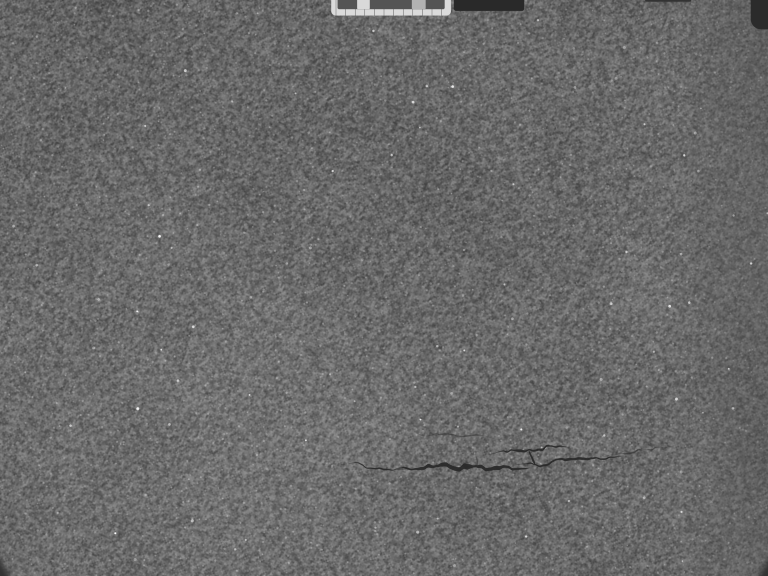
Reproduce this texture procedurally as a Shadertoy shader.

```glsl
// Grey asphalt with fine mineral grain, bright specks, thin cracks and objects at the rim.

float hash(vec2 p) {
    vec3 q = fract(vec3(p.xyx) * 0.1031);
    q += dot(q, q.yzx + 33.33);
    return fract((q.x + q.y) * q.z);
}

float valueNoise(vec2 p) {
    vec2 i = floor(p), f = fract(p);
    f = f * f * (3.0 - 2.0 * f);
    float low = mix(hash(i), hash(i + vec2(1, 0)), f.x);
    float high = mix(hash(i + vec2(0, 1)), hash(i + vec2(1, 1)), f.x);
    return mix(low, high, f.y);
}

vec2 rotate(vec2 p, float angle) {
    float c = cos(angle), s = sin(angle);
    return vec2(c * p.x + s * p.y, c * p.y - s * p.x);
}

float glow(vec2 p, vec2 center, float radius) {
    vec2 d = (p - center) / radius;
    return exp(-dot(d, d));
}

// Soft uneven lighting across the road
float lighting(vec2 p) {
    float light = 0.405;
    light += 0.032 * glow(p, vec2(0.42, 0.28), 0.40);
    light += 0.018 * glow(p, vec2(1.08, 0.55), 0.28);
    light -= 0.022 * glow(p, vec2(0.78, 0.62), 0.24);
    light -= 0.020 * glow(p, vec2(0.0, 1.0), 0.35);
    light -= 0.025 * smoothstep(1.15, 1.33, p.x);
    return light + 0.025 * (valueNoise(p * 9.0 + 4.0) - 0.5);
}

// Slightly slanted grain in two sizes
float grain(vec2 p) {
    vec2 q = rotate(p, 0.6) * vec2(0.85, 1.15);
    float coarse = valueNoise(q * 205.0 + 300.0) - 0.5;
    float fine = valueNoise(rotate(p, -0.4) * 350.0 + 700.0) - 0.5;
    return 0.155 * coarse + 0.14 * fine;
}

// Scattered round specks, one at most in each cell
float specks(vec2 p, float cells, float share, float radius, float soft) {
    vec2 g = p * cells, base = floor(g);
    float sum = 0.0;
    for (int j = -1; j <= 1; j++)
    for (int i = -1; i <= 1; i++) {
        vec2 cell = base + vec2(i, j);
        vec2 spot = cell + vec2(hash(cell + 211.0), hash(cell + 457.0));
        float size = radius * mix(0.6, 1.2, hash(cell + 639.0));
        float d = length(g - spot) / cells;
        float present = step(hash(cell + 83.0), share);
        float power = mix(0.35, 1.0, hash(cell + 921.0));
        sum = max(sum, present * power * (1.0 - smoothstep(size - soft, size + soft, d)));
    }
    return sum;
}

// Jagged line from a to b that thins towards both ends
float crack(vec2 p, vec2 a, vec2 b, float width, float soft) {
    vec2 along = b - a;
    float span = length(along);
    vec2 dir = along / span, rel = p - a;
    float s = dot(rel, dir), t = clamp(s / span, 0.0, 1.0);
    float taper = sqrt(sin(3.14159 * t));
    float wobble = 0.011 * (valueNoise(vec2(s * 38.0, a.x * 90.0)) - 0.5)
                 + 0.006 * (valueNoise(vec2(s * 130.0, a.y * 70.0)) - 0.5);
    float across = dot(rel, vec2(-dir.y, dir.x)) - wobble * taper;
    float d = length(vec2(s - t * span, across));
    float w = width * taper * mix(0.4, 1.3, valueNoise(vec2(s * 75.0, a.x * 50.0)));
    return (1.0 - smoothstep(w - soft, w + soft, d)) * min(1.0, w / soft);
}

float box(vec2 p, vec2 center, vec2 halfSize, float corner, float soft) {
    vec2 q = abs(p - center) - halfSize + corner;
    float d = length(max(q, 0.0)) + min(max(q.x, q.y), 0.0) - corner;
    return 1.0 - smoothstep(-soft, soft, d);
}

void mainImage(out vec4 fragColor, in vec2 fragCoord) {
    vec2 p = fragCoord / iResolution.y;
    float soft = max(0.0012, 0.6 / iResolution.y);
    float right = iResolution.x / iResolution.y;

    // Road surface
    float contrast = mix(1.0, 0.65, smoothstep(1.1, 1.33, p.x));
    float grey = lighting(p) + contrast * grain(p);
    grey += 0.17 * contrast * specks(p, 95.0, 0.22, 0.0017, soft);
    grey += 0.48 * specks(p, 26.0, 0.11, 0.0022, soft);

    // Main crack, its branches and fainter side cracks
    float dark = crack(p, vec2(0.69, 0.188), vec2(0.92, 0.188), 0.0042, soft);
    dark = max(dark, crack(p, vec2(0.59, 0.195), vec2(0.72, 0.187), 0.0015, soft));
    dark = max(dark, crack(p, vec2(0.89, 0.192), vec2(1.08, 0.207), 0.0023, soft));
    dark = max(dark, crack(p, vec2(0.85, 0.212), vec2(0.99, 0.223), 0.0021, soft));
    dark = max(dark, crack(p, vec2(0.918, 0.219), vec2(0.930, 0.194), 0.0020, soft));
    dark = max(dark, 0.6 * crack(p, vec2(0.825, 0.216), vec2(0.828, 0.183), 0.0014, soft));
    dark = max(dark, 0.6 * crack(p, vec2(1.04, 0.206), vec2(1.17, 0.226), 0.0013, soft));
    dark = max(dark, 0.5 * crack(p, vec2(0.71, 0.247), vec2(0.88, 0.238), 0.0013, soft));
    grey = mix(grey, 0.15, 0.9 * dark);

    // Pale ruled frame and dark objects on the upper rim
    float frame = box(p, vec2(0.679, 1.0), vec2(0.104, 0.027), 0.008, soft);
    float inside = box(p, vec2(0.679, 1.002), vec2(0.093, 0.018), 0.003, soft);
    float ticks = smoothstep(0.42, 0.48, abs(fract(p.x * 60.0) - 0.5));
    grey = mix(grey, 0.86 - 0.25 * ticks, frame);
    grey = mix(grey, 0.33, inside);
    grey = mix(grey, 0.85, box(p, vec2(0.631, 1.0), vec2(0.011, 0.016), 0.002, soft));
    grey = mix(grey, 0.70, box(p, vec2(0.727, 1.0), vec2(0.012, 0.016), 0.002, soft));
    grey = mix(grey, 0.16, box(p, vec2(0.849, 1.0), vec2(0.061, 0.019), 0.004, soft));
    grey = mix(grey, 0.20, box(p, vec2(1.16, 1.0), vec2(0.040, 0.003), 0.002, soft));
    grey = mix(grey, 0.17, box(p, vec2(right, 0.985), vec2(0.030, 0.036), 0.018, soft));

    // Shadowed lower corners
    float corner = min(p.x, right - p.x) + 0.6 * p.y;
    grey = mix(0.2, grey, smoothstep(0.005, 0.028, corner));
    fragColor = vec4(vec3(clamp(grey, 0.0, 1.0)), 1.0);
}
```
